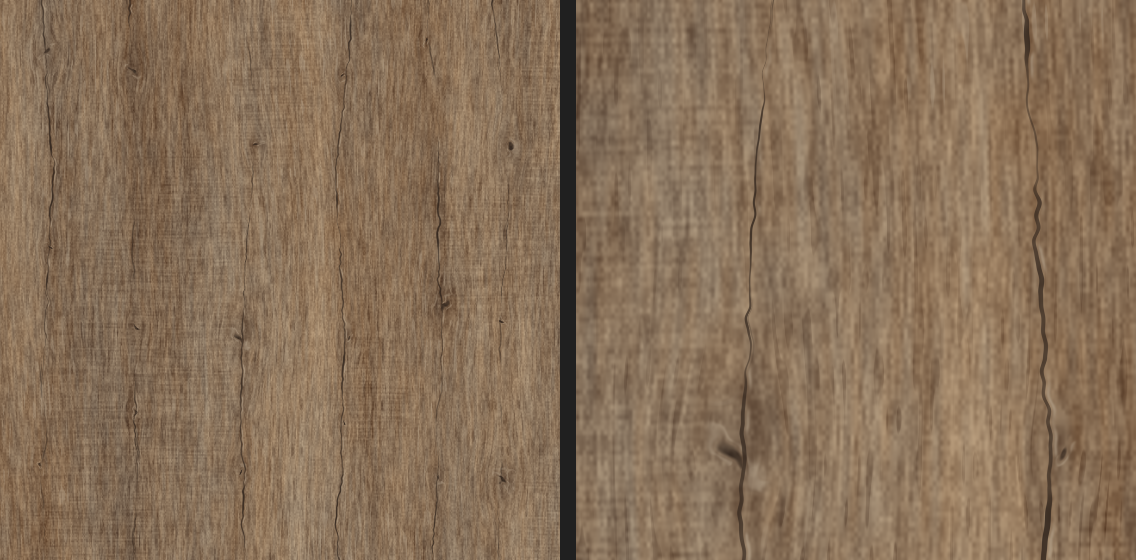
Left, the full canvas; right, a detail of the centre.
A Shadertoy shader for this texture:

```glsl
const vec3 BASE_WOOD = vec3(0.543, 0.447, 0.350);
const vec3 TONE_TINT = vec3(1.0, 1.0, 0.88);
const vec3 WARM_SHIFT = vec3(0.022, -0.004, -0.026);
const vec3 CRACK_COLOR = vec3(0.18, 0.135, 0.105);
const vec3 PALE_FIBER = vec3(0.70, 0.63, 0.54);
const int CRACKS = 6;
const int KNOTS_PER_CRACK = 3;
const float BROAD_AMOUNT = 0.115;
const float STREAK_AMOUNT = 0.05;
const float FIBER_AMOUNT = 0.07;
const float PORE_AMOUNT = 0.125;
const float SAW_AMOUNT = 0.055;
const float CRACK_WIDTH = 0.0021;

float hash(vec2 p) {
    uvec2 q = uvec2(ivec2(floor(p)) + 32768);
    uint h = q.x * 73856093u ^ q.y * 19349663u;
    h = (h ^ (h >> 15u)) * 2246822519u;
    h = (h ^ (h >> 13u)) * 3266489917u;
    return float((h ^ (h >> 16u)) >> 8u) / 16777216.0;
}

float noise(vec2 p) {
    vec2 i = floor(p), f = fract(p);
    f = f * f * (3.0 - 2.0 * f);
    return mix(mix(hash(i), hash(i + vec2(1, 0)), f.x),
               mix(hash(i + vec2(0, 1)), hash(i + vec2(1, 1)), f.x), f.y);
}

// Noise centred on zero
float wave(vec2 p) { return noise(p) - 0.5; }

// Horizontal position of a wandering crack at height y
float crackPath(float y, float id) {
    float x = (id + 0.5 + 0.35 * (hash(vec2(id, 91.0)) - 0.5)) / float(CRACKS);
    return x + 0.045 * wave(vec2(y * 3.0, id * 7.0 + 20.5))
             + 0.014 * wave(vec2(y * 13.0, id * 7.0 + 40.5))
             + 0.006 * wave(vec2(y * 48.0, id * 7.0 + 60.5))
             + 0.003 * wave(vec2(y * 130.0, id * 7.0 + 80.5));
}

void mainImage(out vec4 fragColor, in vec2 fragCoord) {
    vec2 p = fragCoord / iResolution.y;
    float edge = 0.7 / iResolution.y;
    float shade = 0.0, dark = 0.0, pale = 0.0, bend = 0.0, knotArea = 0.0;

    for (int i = 0; i < CRACKS; i++) {
        float id = float(i);

        // Crack with tapering, broken segments and a pale rim
        float side = p.x - crackPath(p.y, id);
        float open = smoothstep(0.3, 0.75, noise(vec2(p.y * 3.7, id * 5.0 + 120.5)));
        float ragged = noise(vec2(p.y * 42.0, id * 5.0 + 150.5));
        float broken = smoothstep(0.15, 0.6, noise(vec2(p.y * 16.0, id * 5.0 + 170.5)) + 0.35 * open);
        float halfWidth = CRACK_WIDTH * open * broken * (0.15 + 0.85 * ragged);
        float line = 1.0 - smoothstep(halfWidth - edge, halfWidth + edge, abs(side));
        dark = max(dark, line * broken * smoothstep(0.0, 0.4, open) * (0.35 + 0.6 * ragged));
        float rim = exp(-pow((side - halfWidth - 0.002) / 0.0012, 2.0));
        pale += 0.6 * rim * sqrt(open) * smoothstep(0.5, 0.75, noise(vec2(p.y * 70.0, id + 180.5)));

        // Hairline splinter running beside the crack
        float hair = abs(side - 0.016 * wave(vec2(p.y * 9.0, id * 3.0 + 400.5)));
        float hairSeen = smoothstep(0.5, 0.75, noise(vec2(p.y * 19.0, id * 3.0 + 430.5)));
        dark = max(dark, 0.45 * hairSeen * (1.0 - smoothstep(0.0, 2.0 * edge, hair)));
        shade -= 0.035 * exp(-pow(side / 0.02, 2.0)) * (0.3 + open);

        // Knots: soft stain, slanted core and bent fibers
        for (int j = 0; j < KNOTS_PER_CRACK; j++) {
            vec2 key = vec2(id + 200.0, float(j));
            float y = (float(j) + 0.15 + 0.7 * hash(key)) / float(KNOTS_PER_CRACK);
            float size = mix(0.35, 1.0, hash(key + 30.0));
            vec2 d = p - vec2(crackPath(y, id) + 0.015 * (hash(key + 50.0) - 0.5), y);
            vec2 soft = d / (size * vec2(0.029, 0.042));
            float halo = exp(-dot(soft, soft));
            knotArea += halo * size;
            shade -= 0.085 * halo * size;
            bend += d.x * 0.6 * exp(-dot(soft, soft) * 0.5);

            float angle = 2.2 * (hash(key + 70.0) - 0.5);
            vec2 r = mat2(cos(angle), sin(angle), -sin(angle), cos(angle)) * d;
            r += 0.011 * vec2(wave(p * 110.0), wave(p * 110.0 + 31.0));
            float core = length(r / (size * vec2(0.0048, 0.0125)));
            float grit = 0.55 + 0.45 * noise(p * 240.0);
            dark = max(dark, (1.0 - smoothstep(0.4, 1.2, core)) * grit);
            pale += 0.4 * exp(-pow((core - 1.7) / 0.35, 2.0)) * smoothstep(0.45, 0.7, noise(p * 130.0));
        }
    }

    // Layered vertical grain, from broad bands to pores
    float x = p.x - bend + 0.03 * wave(p * vec2(4.0, 2.0)) + 0.004 * wave(p * vec2(18.0, 9.0));
    float broad = wave(vec2(x * 7.0, p.y * 1.3)) + 0.5 * wave(vec2(x * 17.0 + 9.0, p.y * 2.5));
    float streak = wave(vec2(x * 60.0, p.y * 3.0 + 13.0));
    float fiber = wave(vec2(x * 190.0, p.y * 14.0 + 27.0));
    float pore = wave(vec2(x * 400.0, p.y * 62.0)) + 0.7 * wave(p * vec2(470.0, 330.0));
    shade += BROAD_AMOUNT * broad + STREAK_AMOUNT * streak;
    shade += FIBER_AMOUNT * fiber + PORE_AMOUNT * pore;

    // Short dark pore dashes
    float dash = smoothstep(0.72, 0.84, noise(vec2(x * 290.0, p.y * 36.0 + 70.0)));
    shade -= 0.085 * dash * noise(p * vec2(12.0, 5.0) + 44.0);

    // Thin horizontal saw marks in scattered patches
    float patchMask = smoothstep(0.5, 0.78, noise(p * vec2(6.0, 3.5) + 83.0));
    float saw = wave(vec2(p.x * 20.0, p.y * 340.0 + 2.0 * wave(p * 6.0)));
    shade += SAW_AMOUNT * (0.2 + patchMask) * saw;

    // Pale flecks, with wriggling fibers around knots
    float fleck = smoothstep(0.8, 0.9, noise(vec2(x * 270.0, p.y * 26.0 + 140.0)));
    pale += 0.35 * fleck * smoothstep(0.4, 0.7, noise(p * vec2(9.0, 4.0) + 65.0));
    float wriggle = abs(wave(vec2(x * 85.0, p.y * 34.0) + 210.0));
    float wriggleSeen = smoothstep(0.4, 0.7, noise(p * 45.0 + 260.0));
    pale += 0.45 * (1.0 - smoothstep(0.01, 0.07, wriggle)) * wriggleSeen * min(knotArea, 1.0);

    float warmth = wave(vec2(x * 11.0, p.y * 2.0) + 310.0) + wave(vec2(x * 160.0, p.y * 22.0) + 350.0);
    vec3 color = BASE_WOOD + TONE_TINT * shade + WARM_SHIFT * warmth;
    color = mix(color, PALE_FIBER, clamp(pale, 0.0, 0.6));
    color = mix(color, CRACK_COLOR, clamp(dark, 0.0, 1.0));
    fragColor = vec4(clamp(color, 0.0, 1.0), 1.0);
}
```
